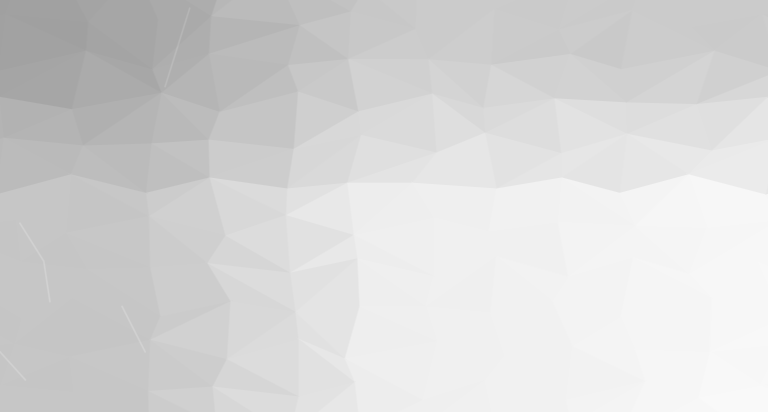
A Shadertoy shader for this background:

```glsl
const vec2 CELL = vec2(0.09, 0.1);
const vec2 MESH_ORIGIN = vec2(0.013, 0.553);

float hash(vec2 c) {
    return fract(sin(dot(c, vec2(127.1, 311.7))) * 43758.5);
}

// Mesh corner: random sideways shift, zigzag rows from a sine
vec2 meshVertex(vec2 corner) {
    float zigzag = -cos(2.856 * corner.x + 2.1 * corner.y);
    return corner + vec2(0.4 * (hash(corner) - 0.5), 0.25 * zigzag);
}

float edgeDistance(vec2 p, vec2 a, vec2 b) {
    vec2 d = b - a;
    return (d.x * (p.y - a.y) - d.y * (p.x - a.x)) / length(d);
}

float triangleCoverage(vec2 p, vec2 a, vec2 b, vec2 c, float blur) {
    float inside = min(edgeDistance(p, a, b),
                       min(edgeDistance(p, b, c), edgeDistance(p, c, a)));
    return clamp(0.5 + inside / blur, 0.0, 1.0);
}

// Grey level: dark upper left, bright lower right
float toneAt(vec2 uv) {
    float upper = 0.63 + 0.165 * smoothstep(0.05, 0.58, uv.x);
    float lower = 0.775 + 0.15 * smoothstep(0.12, 0.54, uv.x)
                + 0.012 * smoothstep(0.44, 0.48, uv.x)
                + 0.025 * smoothstep(0.5, 1.0, uv.x)
                + 0.012 * smoothstep(0.7, 1.0, uv.x) * (1.0 - uv.y);
    float slope = 1.0 - smoothstep(0.58, 0.92, uv.y);
    float ridge = 1.0 - smoothstep(0.535, 0.57, uv.y);
    return mix(upper, lower, 0.68 * slope + 0.32 * ridge);
}

// Strength of the random shade of each facet
float contrastAt(vec2 uv) {
    float band = smoothstep(0.53, 0.6, uv.y) * (1.0 - smoothstep(0.82, 0.95, uv.y));
    float slope = smoothstep(0.16, 0.25, uv.x) * (1.0 - smoothstep(0.42, 0.5, uv.x));
    return 0.006 + 0.022 * max(band, 0.5 * slope);
}

// Returns shade times coverage, and coverage
vec2 facet(vec2 p, vec2 a, vec2 b, vec2 c, float blur) {
    float cover = triangleCoverage(p, meshVertex(a), meshVertex(b), meshVertex(c), blur);
    vec2 center = (a + b + c) / 3.0;
    vec2 uv = center * CELL + MESH_ORIGIN;
    float shade = toneAt(uv) + contrastAt(uv) * (hash(center * 3.0 + 0.7) - 0.5);
    return vec2(shade, 1.0) * cover;
}

// Two facets per cell, split along a random diagonal
vec2 cellFacets(vec2 p, vec2 cell, float blur) {
    vec2 a = cell;
    vec2 b = cell + vec2(1.0, 0.0);
    vec2 c = cell + vec2(1.0, 1.0);
    vec2 d = cell + vec2(0.0, 1.0);
    if (hash(cell + 17.3) < 0.5) {
        return facet(p, a, b, c, blur) + facet(p, a, c, d, blur);
    }
    return facet(p, a, b, d, blur) + facet(p, b, c, d, blur);
}

float meshShade(vec2 uv, float pixel) {
    vec2 p = (uv - MESH_ORIGIN) / CELL;
    vec2 sum = vec2(0.0);
    for (int y = -1; y <= 1; y++) {
        for (int x = -1; x <= 1; x++) {
            sum += cellFacets(p, floor(p) + vec2(x, y), pixel / CELL.y);
        }
    }
    return sum.x / max(sum.y, 0.001);
}

// Fine bright seam between two points
float seam(vec2 uv, vec2 a, vec2 b, float aspect, float pixel) {
    vec2 stretch = vec2(aspect, 1.0);
    vec2 p = (uv - a) * stretch;
    vec2 d = (b - a) * stretch;
    float along = clamp(dot(p, d) / dot(d, d), 0.0, 1.0);
    return 1.0 - smoothstep(0.0, 0.0015 + pixel, length(p - d * along));
}

void mainImage(out vec4 fragColor, in vec2 fragCoord) {
    vec2 uv = fragCoord / iResolution.xy;
    float aspect = iResolution.x / iResolution.y;
    float pixel = 1.0 / iResolution.y;

    float shade = meshShade(uv, pixel);

    // Seams on the left side
    float seams = seam(uv, vec2(0.247, 0.98), vec2(0.215, 0.79), aspect, pixel);
    seams = max(seams, seam(uv, vec2(0.026, 0.458), vec2(0.057, 0.366), aspect, pixel));
    seams = max(seams, seam(uv, vec2(0.057, 0.366), vec2(0.065, 0.268), aspect, pixel));
    seams = max(seams, seam(uv, vec2(0.159, 0.256), vec2(0.189, 0.146), aspect, pixel));
    seams = max(seams, seam(uv, vec2(0.0, 0.146), vec2(0.033, 0.078), aspect, pixel));

    fragColor = vec4(vec3(shade + 0.045 * seams), 1.0);
}
```
